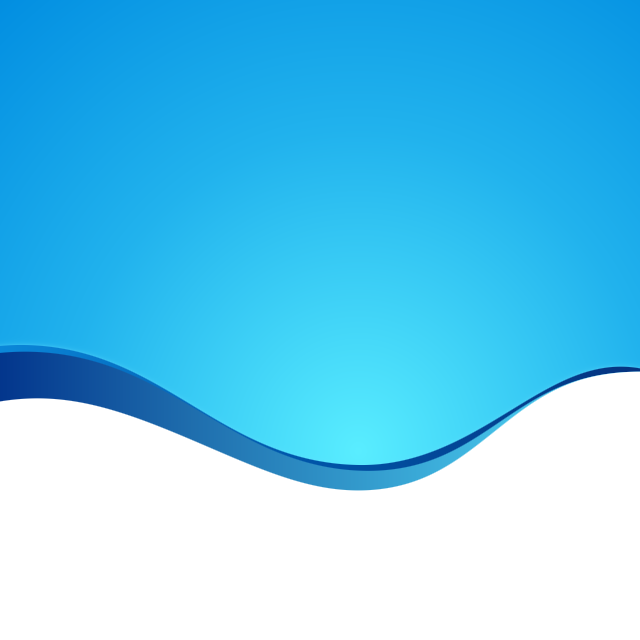
Give the GLSL for this background, as a Shadertoy shader.

```glsl
// A glowing blue sky above a folded ribbon wave that rests on white.
// Three smooth wave edges, each built from warped cosine arcs, separate
// the sky, a thin rim, the shaded ribbon and the empty lower area.

const float PI = 3.14159265;

// Sky glow
const vec2 GLOW_CENTER = vec2(0.56, 0.295);
const vec2 GLOW_SCALE = vec2(1.08, 1.0);
const float GLOW_MID = 0.5;
const float GLOW_END = 0.95;
const vec3 SKY_CORE = vec3(0.35, 0.93, 1.0);
const vec3 SKY_MID = vec3(0.13, 0.70, 0.93);
const vec3 SKY_FAR = vec3(0.0, 0.55, 0.88);

// Wave edges: left crest, trough and right crest positions
const vec2 RIM_CREST_L = vec2(0.033, 0.461);
const vec2 RIM_TROUGH = vec2(0.566, 0.2734);
const vec2 RIM_CREST_R = vec2(0.970, 0.4271);
const vec2 FOLD_CREST_L = vec2(0.039, 0.4505);
const vec2 FOLD_TROUGH = vec2(0.5755, 0.2643);
const vec2 FOLD_CREST_R = vec2(1.0, 0.4193);
const vec2 BASE_CREST_L = vec2(0.0586, 0.3776);
const vec2 BASE_TROUGH = vec2(0.56, 0.2337);
const vec2 BASE_CREST_R = vec2(1.0, 0.4193);

// Arc warps: x shifts the middle of an arc, y steepens it
const vec2 RIM_WARP_L = vec2(0.0, 0.015);
const vec2 RIM_WARP_R = vec2(-0.04, 0.0);
const vec2 FOLD_WARP_L = vec2(-0.009, 0.013);
const vec2 FOLD_WARP_R = vec2(0.015, 0.028);
const vec2 BASE_WARP_L = vec2(-0.013, -0.008);
const vec2 BASE_WARP_R = vec2(0.018, 0.032);

// Ribbon and rim colours, left to right
const vec3 RIBBON_LEFT = vec3(0.01, 0.21, 0.55);
const vec3 RIBBON_MID = vec3(0.12, 0.43, 0.68);
const vec3 RIBBON_RIGHT = vec3(0.27, 0.76, 0.91);
const vec3 RIM_LEFT = vec3(0.04, 0.53, 0.85);
const vec3 RIM_MID = vec3(0.0, 0.34, 0.67);
const vec3 RIM_RIGHT = vec3(0.02, 0.20, 0.50);
const vec3 PAPER = vec3(1.0);
const vec3 HIGHLIGHT = vec3(0.40, 0.88, 1.0);
const float HIGHLIGHT_WIDTH = 0.003;
const float HIGHLIGHT_STRENGTH = 0.35;

// Cosine arc between two extrema, with a warped parameter
float arc(float x, vec2 a, vec2 b, vec2 warp) {
    float t = (x - a.x) / (b.x - a.x);
    t += warp.x * sin(PI * t) - warp.y * sin(2.0 * PI * t);
    return mix(a.y, b.y, 0.5 - 0.5 * cos(PI * t));
}

float wave(float x, vec2 crestL, vec2 trough, vec2 crestR, vec2 warpL, vec2 warpR) {
    return x < trough.x ? arc(x, crestL, trough, warpL)
                        : arc(x, trough, crestR, warpR);
}

// Three-stop gradient
vec3 ramp(vec3 a, vec3 b, vec3 c, float middle, float end, float t) {
    vec3 color = mix(a, b, clamp(t / middle, 0.0, 1.0));
    return mix(color, c, clamp((t - middle) / (end - middle), 0.0, 1.0));
}

// Antialiased coverage of the area below an edge
float below(float d) {
    return clamp(0.5 - d / max(fwidth(d), 1e-5), 0.0, 1.0);
}

void mainImage(out vec4 fragColor, in vec2 fragCoord) {
    vec2 uv = fragCoord / iResolution.xy;

    // Heights above each edge
    float rim = uv.y - wave(uv.x, RIM_CREST_L, RIM_TROUGH, RIM_CREST_R,
                            RIM_WARP_L, RIM_WARP_R);
    float fold = uv.y - wave(uv.x, FOLD_CREST_L, FOLD_TROUGH, FOLD_CREST_R,
                             FOLD_WARP_L, FOLD_WARP_R);
    float base = uv.y - wave(uv.x, BASE_CREST_L, BASE_TROUGH, BASE_CREST_R,
                             BASE_WARP_L, BASE_WARP_R);
    fold = max(fold, rim);
    base = max(base, fold);

    // Sky with a radial glow and a fine light along the left rim
    float radius = length((uv - GLOW_CENTER) * GLOW_SCALE);
    vec3 color = ramp(SKY_CORE, SKY_MID, SKY_FAR, GLOW_MID, GLOW_END, radius);
    float shine = exp(-max(rim, 0.0) / HIGHLIGHT_WIDTH);
    color = mix(color, HIGHLIGHT, HIGHLIGHT_STRENGTH * shine);

    // Rim, ribbon and paper, layered downwards
    vec3 rimColor = ramp(RIM_LEFT, RIM_MID, RIM_RIGHT, 0.45, 1.0, uv.x);
    vec3 ribbonColor = ramp(RIBBON_LEFT, RIBBON_MID, RIBBON_RIGHT, 0.3, 0.8, uv.x);
    color = mix(color, rimColor, below(rim));
    color = mix(color, ribbonColor, below(fold));
    color = mix(color, PAPER, below(base));

    fragColor = vec4(color, 1.0);
}
```
